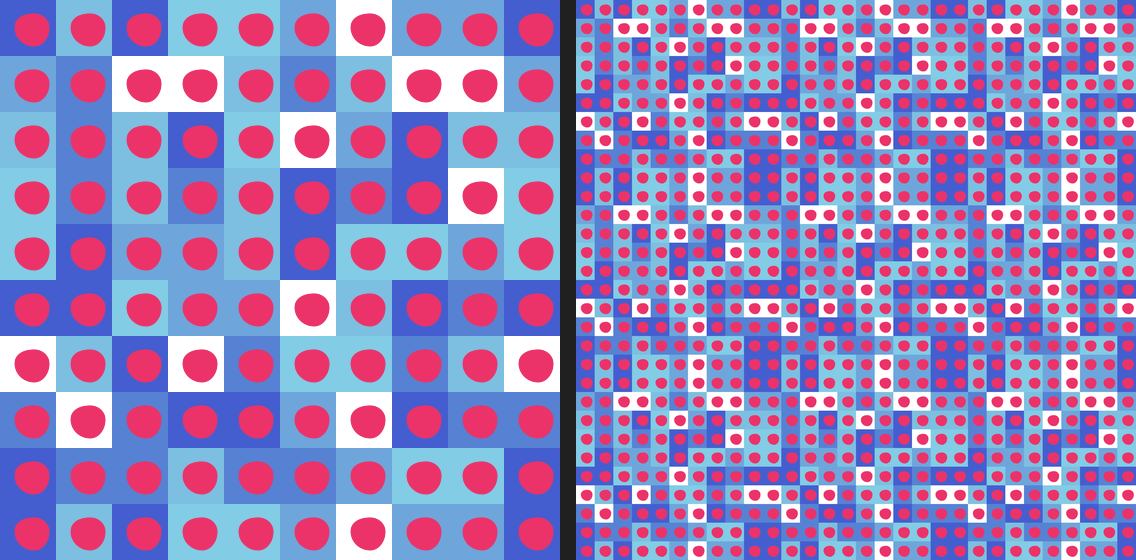
Left, the tile; right, the same tile 3 across and 3 down.
Reproduce this pattern procedurally as a WebGL 2 fragment shader.

```glsl
#version 300 es
precision highp float;
// Rounded pebbles, one per square, on a 10 by 10 patchwork of blues and white.

#define CELLS 10
#define SEED 17
#define PEBBLE_CENTRE vec2(0.612, 0.508)
#define RADIUS_LEFT 0.352
#define RADIUS_RIGHT 0.272
#define RADIUS_UP 0.252
#define RADIUS_DOWN 0.338
#define CORNER_POWER 2.2

uniform vec2 u_resolution;
out vec4 fragColor;

const vec3 PINK = vec3(0.92, 0.20, 0.41);
const vec3 WHITE = vec3(1.0);
const vec3 AQUA = vec3(0.51, 0.80, 0.90);
const vec3 SKY = vec3(0.49, 0.75, 0.88);
const vec3 AZURE = vec3(0.43, 0.65, 0.86);
const vec3 CORNFLOWER = vec3(0.34, 0.51, 0.83);
const vec3 COBALT = vec3(0.27, 0.37, 0.81);

// Shuffle the cell numbers: cubing modulo the prime 83 never repeats a value.
// The last row and column reuse the first, so patches run on across the seam.
int shuffledRank(ivec2 cell) {
    int period = CELLS - 1;
    ivec2 wrapped = (cell + CELLS) % CELLS % period;
    int k = wrapped.y * period + wrapped.x;
    for (int i = 0; i < 4; i++) {
        k = (k * k % 83 * k + SEED) % 83;
    }
    return k;
}

vec3 squareColour(ivec2 cell) {
    int rank = shuffledRank(cell);
    if (rank < 12) return WHITE;
    if (rank < 24) return AQUA;
    if (rank < 37) return SKY;
    if (rank < 50) return AZURE;
    if (rank < 67) return CORNFLOWER;
    return COBALT;
}

// Blend the four nearest squares across a ramp one pixel wide.
vec3 patchwork(vec2 p, vec2 pixel) {
    vec2 shifted = p - 0.5;
    ivec2 cell = ivec2(floor(shifted));
    vec2 blend = clamp((fract(shifted) - 0.5) / pixel + 0.5, 0.0, 1.0);
    vec3 lower = mix(squareColour(cell), squareColour(cell + ivec2(1, 0)), blend.x);
    vec3 upper = mix(squareColour(cell + ivec2(0, 1)), squareColour(cell + ivec2(1, 1)), blend.x);
    return mix(lower, upper, blend.y);
}

// Four quarter ellipses joined at their axes, the upper left one squarer.
float pebbleDistance(vec2 p) {
    vec2 radii = vec2(p.x < 0.0 ? RADIUS_LEFT : RADIUS_RIGHT,
                      p.y < 0.0 ? RADIUS_DOWN : RADIUS_UP);
    float power = (p.x < 0.0 && p.y > 0.0) ? CORNER_POWER : 2.0;
    vec2 q = pow(max(abs(p) / radii, vec2(1e-4)), vec2(power));
    float scale = pow(q.x + q.y, 1.0 / power);
    return length(p) * (1.0 - 1.0 / scale);
}

void main() {
    vec2 p = gl_FragCoord.xy / u_resolution * float(CELLS);
    vec2 pixel = float(CELLS) / u_resolution;
    float edge = 0.6 * max(pixel.x, pixel.y);

    vec3 colour = patchwork(p, pixel);
    float distanceToEdge = pebbleDistance(fract(p) - PEBBLE_CENTRE);
    float pebble = 1.0 - smoothstep(-edge, edge, distanceToEdge);
    fragColor = vec4(mix(colour, PINK, pebble), 1.0);
}
```
